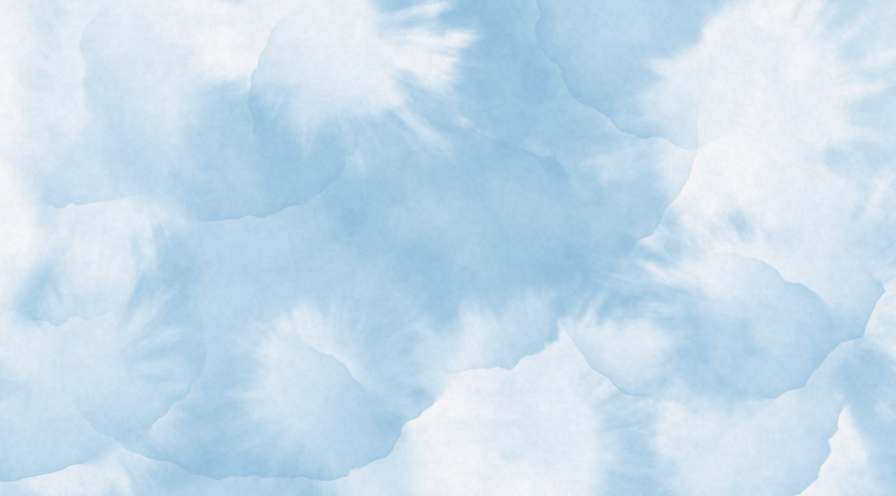
This texture is drawn by a Shadertoy shader. Its source:

```glsl
// Pale blue watercolour on paper: a cloudy base tint, ragged white blooms gathered
// near the margins, then overlapping round washes with one crisp, pooled edge.
// All layers change a single pigment amount, which a linear ramp turns to colour.

#define BASE_TINT 0.56
#define CLOUD_CONTRAST 1.5
#define BLOOMS 12
#define WASHES 11
#define WASH_FILL 0.40
#define RIM_DARKNESS 0.13
#define EDGE_WOBBLE 0.13
#define FEATHERING 0.75
#define RAGGEDNESS 1.9
#define GRAIN 0.034
#define PAPER vec3(0.950, 0.955, 0.968)
#define PIGMENT_LOSS vec3(0.36, 0.19, 0.09)

float hash(vec2 p) {
    vec3 a = fract(p.xyx * vec3(0.1031, 0.1030, 0.0973));
    a += dot(a, a.yzx + 33.33);
    return fract((a.x + a.y) * a.z);
}

float noise(vec2 p) {
    vec2 i = floor(p), f = fract(p);
    f = f * f * (3.0 - 2.0 * f);
    return mix(mix(hash(i), hash(i + vec2(1, 0)), f.x),
               mix(hash(i + vec2(0, 1)), hash(i + vec2(1, 1)), f.x), f.y);
}

float fbm(vec2 p) {
    float sum = 0.0, amp = 0.5;
    for (int i = 0; i < 6; i++) {
        sum += amp * noise(p);
        p = mat2(1.6, 1.2, -1.2, 1.6) * p + 7.3;
        amp *= 0.5;
    }
    return sum / 0.984;
}

// Evenly spread point number i of a low-discrepancy sequence
vec2 scatter(vec2 start, float i) {
    return fract(start + i * vec2(0.7549, 0.5698));
}

// Irregular white backrun with a short feathered fringe and a pigment halo
float addBloom(float pigment, vec2 p, vec2 centre, float strength, float id, float ragged) {
    float radius = mix(0.19, 0.34, hash(vec2(id, 3.0)));
    vec2 q = p - centre;
    float r = length(q) / radius;
    vec2 dir = q / max(length(q), 1e-4);
    float feather = fbm(dir * 6.0 + q * 9.0 + id * 17.0) - 0.5;
    float d = r + FEATHERING * feather * smoothstep(0.3, 0.9, r) + ragged;
    float white = 1.0 - smoothstep(0.5, 1.05, d);
    float halo = exp(-pow((d - 1.25) / 0.25, 2.0));
    return pigment * (1.0 - 0.97 * strength * white) + 0.10 * strength * halo;
}

// Translucent round wash: pooled and crisp on one side, fading out on the other
float addWash(float pigment, vec2 p, vec2 centre, float id) {
    float radius = mix(0.25, 0.40, hash(vec2(id, 21.0)));
    float angle = -1.57 + 3.6 * (hash(vec2(id, 34.0)) - 0.5);
    vec2 q = p - centre;
    float d = length(q * vec2(0.88, 1.05)) - radius
            + EDGE_WOBBLE * (fbm(p * 4.0 + id * 11.0) - 0.5)
            + 0.014 * (noise(p * 34.0 + id) - 0.5);
    float lost = smoothstep(0.55, 0.85, noise(p * 3.5 + id * 5.0));
    float crisp = max(0.002, 0.7 / iResolution.y);
    float inside = 1.0 - smoothstep(-1.0, 1.0, d / mix(crisp, 0.05, lost));
    float side = smoothstep(-0.6, 0.7, dot(q, vec2(cos(angle), sin(angle))) / radius);
    float depth = min(d, 0.0);
    float amount = WASH_FILL * exp(depth / 0.20)
                 + RIM_DARKNESS * (1.0 - lost) * exp(depth / 0.007);
    return pigment + inside * side * amount * (1.2 - pigment);
}

void mainImage(out vec4 fragColor, in vec2 fragCoord) {
    vec2 p = fragCoord / iResolution.y;
    vec2 canvas = vec2(iResolution.x / iResolution.y, 1.0);

    // Cloudy base tint
    float drift = fbm(p * 3.0 + 4.0);
    float cloud = fbm(p * 2.0 + 0.8 * drift + 12.0);
    float pigment = BASE_TINT + CLOUD_CONTRAST * (cloud - 0.5);

    // White blooms, strongest towards the top, bottom and right
    float ragged = RAGGEDNESS * (fbm(p * 4.0 + 31.0) - 0.5);
    for (int i = 0; i < BLOOMS; i++) {
        float id = float(i);
        vec2 spot = scatter(vec2(0.58, 0.08), id);
        float outward = max(abs(spot.y - 0.5), spot.x - 0.5);
        float strength = smoothstep(0.13, 0.36, outward);
        pigment = addBloom(pigment, p, spot * canvas, strength, id + 1.0, ragged);
    }

    // Overlapping washes
    for (int i = 0; i < WASHES; i++) {
        float id = float(i);
        vec2 centre = scatter(vec2(0.25, 0.80), id) * canvas;
        pigment = addWash(pigment, p, centre, id + 1.0);
    }

    // Bare paper along the upper left margin
    float margin = smoothstep(0.02, 0.2, p.x + 0.4 * (drift - 0.5));
    pigment *= mix(1.0, margin, smoothstep(0.15, 0.45, p.y));

    // Pigment granulation and paper tooth
    pigment += 0.18 * (fbm(p * 16.0) - 0.5);
    float tooth = 0.6 * noise(p * 170.0) + 0.4 * noise(p * 85.0 + 9.0) - 0.5;
    vec3 colour = PAPER - PIGMENT_LOSS * clamp(pigment, 0.0, 1.0) + GRAIN * tooth;
    fragColor = vec4(colour, 1.0);
}
```
